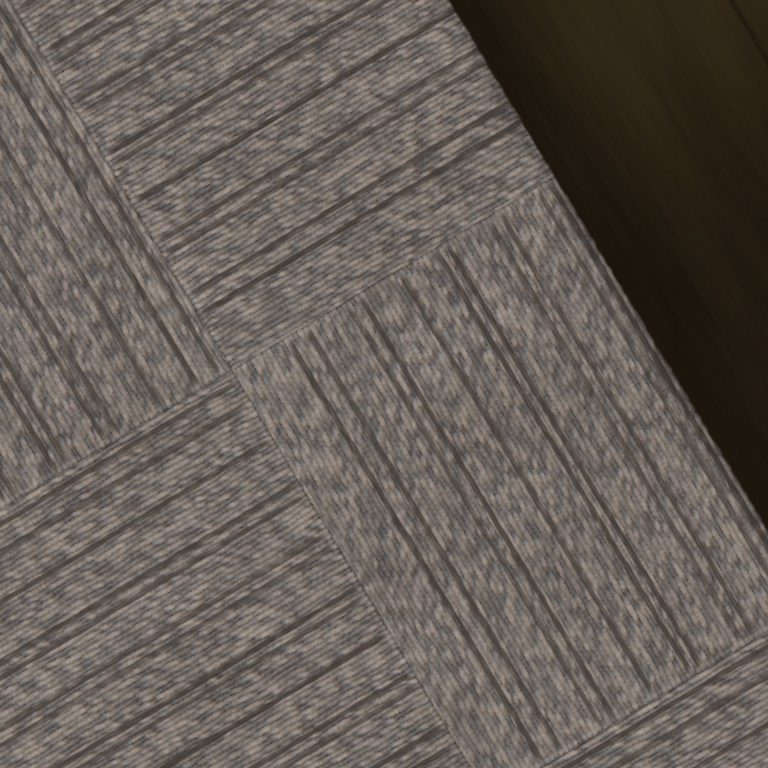
A WebGL 2 fragment shader for this texture:

```glsl
#version 300 es
precision highp float;

uniform vec2 u_resolution;
out vec4 outColor;

// Layout, in canvas units
const vec2 CORNER = vec2(0.302, 0.518);    // point where four tiles meet
const vec2 ACROSS = vec2(0.857, 0.515);
const vec2 ALONG = vec2(0.515, -0.857);
const float TILE = 0.651;
const float CARPET_EDGE = 0.490;
const float STRIPE_HALF = 0.0037;
const float SEAM_HALF = 0.0016;

// Stripe offsets, as fractions of a tile
const int STRIPES = 14;
const float OFFSETS[STRIPES] = float[](
    0.128, 0.172, 0.266, 0.296, 0.388, 0.474, 0.498,
    0.594, 0.622, 0.710, 0.738, 0.840, 0.925, 0.974);

// Yarn
const float ROWS = 90.0;
const float STITCHES = 64.0;
const float ROW_RELIEF = 0.17;
const float TUFT_CONTRAST = 0.85;
const float SPECKLE = 0.40;

// Colours
const vec3 YARN_DARK = vec3(0.335, 0.305, 0.285);
const vec3 YARN_LIGHT = vec3(0.565, 0.535, 0.510);
const vec3 GROOVE = vec3(0.265, 0.235, 0.215);
const vec3 WOOD_DARK = vec3(0.105, 0.080, 0.048);
const vec3 WOOD_LIGHT = vec3(0.215, 0.175, 0.105);

float hash(vec2 p) {
    return fract(sin(dot(p, vec2(127.1, 311.7))) * 43758.5453);
}

float noise(vec2 p) {
    vec2 i = floor(p), f = fract(p);
    f = f * f * (3.0 - 2.0 * f);
    return mix(mix(hash(i), hash(i + vec2(1, 0)), f.x),
               mix(hash(i + vec2(0, 1)), hash(i + vec2(1, 1)), f.x), f.y);
}

// Soft line of the given half width at distance d
float line(float d, float halfWidth, float blur) {
    return 1.0 - smoothstep(halfWidth - blur, halfWidth + blur, abs(d));
}

vec3 carpet(vec2 q, float pixel) {
    vec2 id = floor(q / TILE);
    vec2 cell = fract(q / TILE);

    // Quarter turn on alternate tiles: x runs with the stripes, y across them
    bool turned = mod(id.x + id.y, 2.0) > 0.5;
    vec2 local = turned ? vec2(cell.x, 1.0 - cell.y) : vec2(cell.y, cell.x);
    vec2 seed = id * 37.0 + 11.0;

    // Rows of slanted tufts
    float rowPos = local.y * ROWS + 0.5 * noise(local * 14.0 + seed);
    float row = floor(rowPos);
    float shift = hash(vec2(row, seed.x)) * 5.0;
    vec2 stitch = vec2(local.x * STITCHES + 0.6 * fract(rowPos) + shift, row);
    float tuft = noise(stitch + seed);
    float relief = -cos(6.2832 * rowPos) * (turned ? 1.25 : 0.8);
    float speckle = noise(q * 330.0 + 50.0);
    float wear = noise(q * 9.0 + 20.0) - 0.5;
    float tone = 0.54 + TUFT_CONTRAST * (tuft - 0.5) + ROW_RELIEF * relief
               + SPECKLE * (speckle - 0.5) + 0.18 * wear;
    vec3 color = mix(YARN_DARK, YARN_LIGHT, tone);
    color += 0.025 * (hash(stitch - fract(stitch) + seed) - 0.5) * vec3(1.0, 0.1, -0.8);

    // Sunken stripes, fading at the tile ends and broken by the stitches
    float blur = max(pixel, 0.0014);
    float wobble = 0.0016 * (noise(stitch * vec2(0.7, 1.0)) - 0.5);
    float ends = smoothstep(0.0, 0.03, min(local.x, 1.0 - local.x));
    float groove = 0.0;
    for (int i = 0; i < STRIPES; i++) {
        float d = (local.y - OFFSETS[i]) * TILE + wobble;
        float strength = 0.65 + 0.35 * hash(vec2(float(i), seed.y + seed.x));
        groove = max(groove, strength * line(d, STRIPE_HALF, blur));
    }
    groove *= ends * (0.55 + 0.5 * noise(vec2(stitch.x * 0.9, local.y * 200.0) + seed));
    color = mix(color, GROOVE, groove);

    // Butt joint: a dark gap beside a pale cut edge
    vec2 gap = (cell - step(0.5, cell)) * TILE;
    float joint = min(abs(gap.x), abs(gap.y));
    color *= 1.0 - 0.14 * line(joint, SEAM_HALF, blur);
    color += 0.035 * line(joint - 0.005, 0.0025, blur);
    return color;
}

vec3 wood(vec2 q) {
    // Grain stretched along the planks
    float grain = 0.5 * noise(q * vec2(45.0, 5.0)) + 0.3 * noise(q * vec2(130.0, 9.0))
                + 0.2 * noise(q * vec2(260.0, 24.0));
    float glow = exp(-2.5 * pow(q.y + 0.13, 2.0) / 0.12);
    float shade = smoothstep(0.0, 0.16, q.x - CARPET_EDGE);
    float tone = shade * (0.15 + 0.55 * glow) + 0.5 * (grain - 0.4);
    tone -= 0.35 * line(q.x - 0.805, 0.003, 0.003);
    return mix(WOOD_DARK, WOOD_LIGHT, clamp(tone, -0.1, 1.0));
}

void main() {
    vec2 p = gl_FragCoord.xy / u_resolution.y;
    float pixel = 1.0 / u_resolution.y;
    vec2 q = vec2(dot(p - CORNER, ACROSS), dot(p - CORNER, ALONG));

    // Slightly frayed carpet rim with a dim border over the floor
    float rim = q.x - CARPET_EDGE + 0.002 * (noise(q * 120.0) - 0.5);
    vec3 rug = carpet(q, pixel) * (1.0 - 0.18 * smoothstep(-0.025, 0.0, rim));
    float blur = max(pixel, 0.0025);
    vec3 color = mix(rug, wood(q), smoothstep(-blur, blur, rim));
    outColor = vec4(color, 1.0);
}
```
